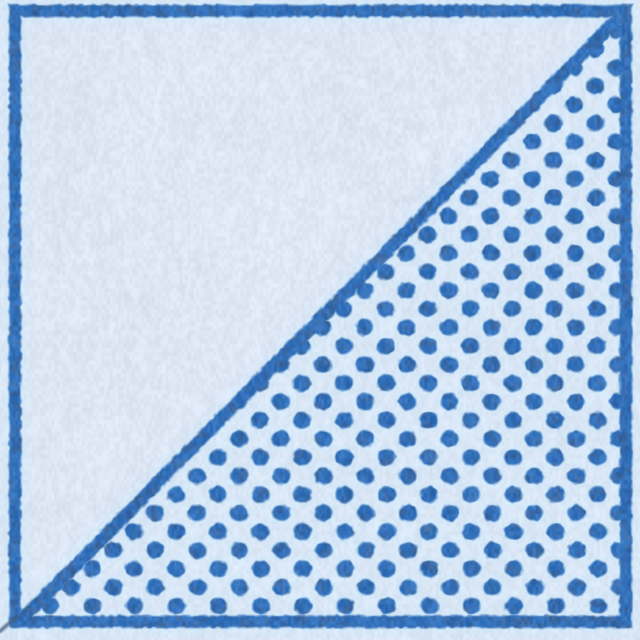
This background is drawn by a WebGL 1 fragment shader. Its source:

```glsl
precision highp float;

uniform vec2 u_resolution;

const vec3 PAPER = vec3(0.872, 0.900, 0.955);
const vec3 HALO = vec3(0.810, 0.915, 0.985);
const vec3 INK = vec3(0.205, 0.445, 0.735);
const vec3 INK_DARK = vec3(0.250, 0.400, 0.600);
const vec3 SMUDGE = vec3(0.270, 0.360, 0.480);

const vec2 FRAME_MIN = vec2(0.0234, 0.0286);
const vec2 FRAME_MAX = vec2(0.9780, 0.9830);
const float FRAME_HALF = 0.0095;
const vec2 DIAGONAL_START = vec2(0.036, 0.034);
const vec2 DIAGONAL_END = vec2(0.974, 0.979);
const float DIAGONAL_HALF = 0.0100;

const vec2 DOT_ORIGIN = vec2(0.9349, 0.0534);
const vec2 DOT_CELL = vec2(0.0659, 0.0580);
const float DOT_SKEW = -0.006;
const float DOT_RADIUS = 0.0138;
const float DOT_SQUASH = 1.08;

const float EDGE_SOFTNESS = 0.0030;
const float EDGE_WOBBLE = 0.0034;
const float HALO_REACH = 0.0110;

float hash(vec2 p) {
  p = fract(p * vec2(0.1031, 0.1137));
  p += dot(p, p.yx + 33.33);
  return fract((p.x + p.y) * p.x * 7.31);
}

float noise(vec2 p) {
  vec2 cell = floor(p);
  vec2 f = fract(p);
  f = f * f * (3.0 - 2.0 * f);
  float low = mix(hash(cell), hash(cell + vec2(1.0, 0.0)), f.x);
  float high = mix(hash(cell + vec2(0.0, 1.0)), hash(cell + 1.0), f.x);
  return mix(low, high, f.y);
}

float boxDistance(vec2 p) {
  vec2 d = abs(p - 0.5 * (FRAME_MIN + FRAME_MAX)) - 0.5 * (FRAME_MAX - FRAME_MIN);
  return max(d.x, d.y);
}

float segmentDistance(vec2 p, vec2 a, vec2 b) {
  vec2 ab = b - a;
  float t = clamp(dot(p - a, ab) / dot(ab, ab), 0.0, 1.0);
  return length(p - a - ab * t);
}

// Signed distance from the diagonal, positive in the upper left
float diagonalSide(vec2 p) {
  vec2 along = normalize(DIAGONAL_END - DIAGONAL_START);
  return dot(p - DIAGONAL_START, vec2(-along.y, along.x));
}

// Distance to the nearest dot of a repeating grid
float gridDistance(vec2 p) {
  vec2 local = (fract(p / DOT_CELL + 0.5) - 0.5) * DOT_CELL;
  return length(local * vec2(1.0, DOT_SQUASH)) - DOT_RADIUS;
}

// Two interleaved grids make the staggered rows
float dotsDistance(vec2 p) {
  p -= DOT_ORIGIN;
  p.x -= DOT_SKEW * p.y;
  return min(gridDistance(p), gridDistance(p + 0.5 * DOT_CELL));
}

float coverage(float d) {
  float soft = max(EDGE_SOFTNESS, 0.7 / u_resolution.y);
  return 1.0 - smoothstep(-soft, soft, d);
}

void main() {
  vec2 uv = gl_FragCoord.xy / u_resolution;

  // Printed shapes
  float box = boxDistance(uv);
  float side = diagonalSide(uv);
  float frame = abs(box) - FRAME_HALF;
  float diagonal = segmentDistance(uv, DIAGONAL_START, DIAGONAL_END) - DIAGONAL_HALF;
  float dots = max(dotsDistance(uv), max(side, box));
  float shape = min(min(frame, diagonal), dots);
  float wobble = noise(uv * 150.0) - 0.5;
  float ink = coverage(shape + EDGE_WOBBLE * wobble);

  // Paper grain, stretched upright
  float fine = noise(uv * vec2(230.0, 150.0) + 17.0) - 0.5;
  float coarse = noise(uv * vec2(90.0, 45.0) + 41.0) - 0.5;
  float cloud = noise(uv * 9.0 + 5.0) - 0.5;
  vec3 color = PAPER + 0.050 * fine + 0.026 * coarse + 0.014 * cloud;

  // Pale cyan fringe around the ink
  float halo = exp(-max(shape, 0.0) / HALO_REACH);
  color = mix(color, HALO + 0.03 * fine, 0.85 * halo);

  // Mottled ink
  float mottle = noise(uv * 125.0 + 73.0);
  vec3 inkColor = mix(INK, INK_DARK, 0.75 * smoothstep(0.4, 0.95, mottle));
  inkColor += 0.09 * fine + 0.04 * coarse;
  color = mix(color, inkColor, ink);

  // Small smudge at the lower left corner
  float smudge = segmentDistance(uv, vec2(0.0, 0.014), vec2(0.027, 0.037)) - 0.003;
  color = mix(color, SMUDGE, 0.75 * coverage(smudge));

  gl_FragColor = vec4(clamp(color, 0.0, 1.0), 1.0);
}
```
